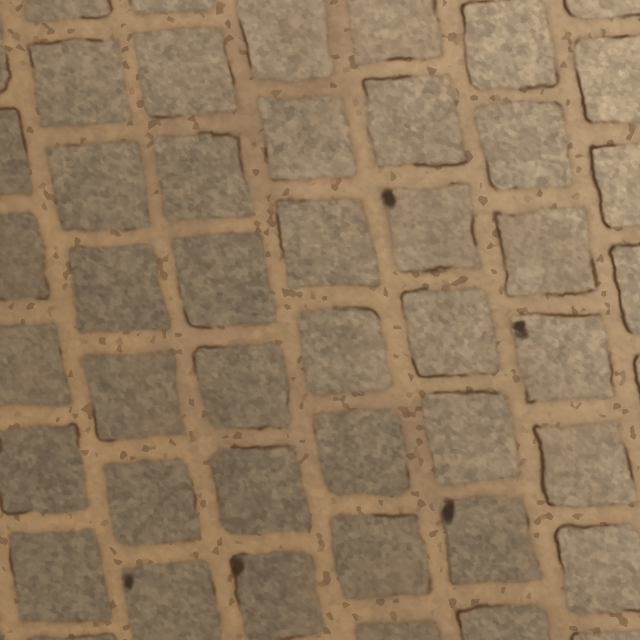
A Shadertoy shader for this texture:

```glsl
const vec2 PITCH = vec2(0.1706, 0.164);      // column and row spacing
const vec2 HALF_STONE = vec2(0.0715, 0.0695);
const vec2 GRID_START = vec2(0.023, 0.430);
const float COLUMN_LEAN = 0.18;
const float ROW_TILT = 0.05;
const float STAGGER = 0.052;                 // vertical shift between columns
const float STAGGER_RATE = 1.21;
const float EDGE_SOFT = 0.0035;
const float EDGE_WOBBLE = 0.0035;
const float CRACK_WIDTH = 0.0032;
const float HOLE_CHANCE = 0.2;
const vec3 STONE_DARK = vec3(0.465, 0.400, 0.315);
const vec3 STONE_PALE = vec3(0.670, 0.585, 0.475);
const vec3 MORTAR_DARK = vec3(0.600, 0.480, 0.345);
const vec3 MORTAR_PALE = vec3(0.680, 0.570, 0.440);
const vec3 DUST = vec3(0.550, 0.445, 0.345);
const vec3 CRACK = vec3(0.290, 0.195, 0.115);
const vec3 HOLE = vec3(0.200, 0.140, 0.090);

vec2 hash2(vec2 p) {
    vec2 k = vec2(dot(p, vec2(127.1, 311.7)), dot(p, vec2(269.5, 183.3)));
    return fract(sin(k) * 43758.55);
}

// Layered, rotated sines, about -1 to 1
float waves(vec2 p) {
    float sum = 0.0, amp = 0.55;
    for (int i = 0; i < 5; i++) {
        sum += amp * sin(p.x + 1.6 * sin(p.y * 0.9 + float(i)));
        p = mat2(1.2, 1.5, -1.5, 1.2) * p + 2.3;
        amp *= 0.6;
    }
    return sum;
}

// Cellular noise: random cell values blended by distance, about -1 to 1
float grain(vec2 p) {
    vec2 cell = floor(p), f = p - cell;
    float sum = 0.0, total = 0.0;
    for (int y = -1; y <= 1; y++)
    for (int x = -1; x <= 1; x++) {
        vec2 o = vec2(x, y);
        vec2 h = hash2(cell + o);
        vec2 d = o + h - f;
        float w = exp(-9.0 * dot(d, d));
        sum += w * fract(h.x * 17.3 + h.y * 31.7);
        total += w;
    }
    return 2.0 * sum / total - 1.0;
}

float roundedBox(vec2 p, vec2 halfSize, float r) {
    vec2 d = abs(p) - halfSize + r;
    return length(max(d, 0.0)) + min(max(d.x, d.y), 0.0) - r;
}

void mainImage(out vec4 fragColor, in vec2 fragCoord) {
    vec2 p = fragCoord / iResolution.y;
    float soft = max(EDGE_SOFT, 1.0 / iResolution.y);

    // Leaning columns, each with its own vertical shift
    vec2 warped = p + EDGE_WOBBLE * vec2(waves(p * 26.0), waves(p.yx * 24.0 + 7.0));
    float u = (warped.x + COLUMN_LEAN * warped.y - GRID_START.x) / PITCH.x;
    float column = floor(u);
    float localX = (u - column - 0.5) * PITCH.x;
    float v = (warped.y - ROW_TILT * localX - GRID_START.y
        + STAGGER * sin(STAGGER_RATE * column)) / PITCH.y + 0.5;
    vec2 id = vec2(column, floor(v));
    vec2 local = vec2(localX, (fract(v) - 0.5) * PITCH.y);

    // Worn stone outline
    vec2 rndA = hash2(id + 3.0), rndB = hash2(id + 41.0);
    local += (rndA - 0.5) * 0.007;
    float radius = mix(0.007, 0.024, rndB.x * rndB.x);
    float dist = roundedBox(local, HALF_STONE - 0.005 * rndB, radius);
    float dustPatch = smoothstep(0.15, 0.9, waves(p * 8.0 + 2.0));
    dist += 0.004 * dustPatch + 0.0012 * grain(p * 75.0);
    float stoneMask = smoothstep(soft, -soft, dist);

    // Surfaces, paler toward the upper right
    float light = smoothstep(0.35, 1.75, p.x + 0.8 * p.y);
    float coarse = grain(p * vec2(62.0, 72.0));
    float fine = grain(mat2(0.8, 0.6, -0.6, 0.8) * p * vec2(130.0, 170.0));
    float cloud = waves(p * 17.0 + 11.0);
    vec3 stone = mix(STONE_DARK, STONE_PALE, light);
    stone *= 1.0 + 0.08 * (rndA.y - 0.5) + 0.075 * coarse + 0.085 * fine + 0.03 * cloud;
    stone = mix(stone, DUST, 0.3 * dustPatch);
    vec3 mortar = mix(MORTAR_DARK, MORTAR_PALE, light);
    mortar = mix(mortar, DUST, 0.6 * smoothstep(0.0, 0.9, waves(p * 6.0 + 5.0)));
    mortar *= 0.97 + 0.06 * smoothstep(0.0, 0.014, dist)
        + 0.035 * coarse + 0.03 * fine + 0.03 * cloud;
    vec3 color = mix(mortar, stone, stoneMask);

    // Broken dark lines on stone edges, deeper on left sides at the right
    float rim = exp(-pow(dist / CRACK_WIDTH, 2.0));
    float broken = smoothstep(0.2, 0.85, waves(p * 21.0 + 19.0));
    float leftSide = smoothstep(-0.054, -0.064, local.x) * smoothstep(0.6, 0.85, p.x);
    leftSide *= smoothstep(-0.7, 0.1, cloud);
    color = mix(color, CRACK, rim * clamp(0.12 + 0.6 * broken + 0.75 * leftSide, 0.0, 0.9));

    // Pits in the mortar
    float pit = smoothstep(0.62, 0.9, grain(p * 95.0 + 30.0)) * (1.0 - stoneMask);
    color = mix(color, CRACK, 0.35 * pit);

    // Hollows at the upper left of some stones
    float hasHole = step(1.0 - HOLE_CHANCE, hash2(id + 77.0).x);
    vec2 fromHole = local - vec2(-0.058, 0.046);
    fromHole.x -= 0.3 * fromHole.y * (rndB.y - 0.3);
    float hole = length(fromHole * vec2(1.0, mix(0.35, 0.9, rndA.x)))
        - 0.009 + 0.003 * coarse;
    color = mix(color, HOLE, 0.8 * hasHole * smoothstep(0.005, -0.005, hole));

    fragColor = vec4(clamp(color, 0.0, 1.0), 1.0);
}
```
